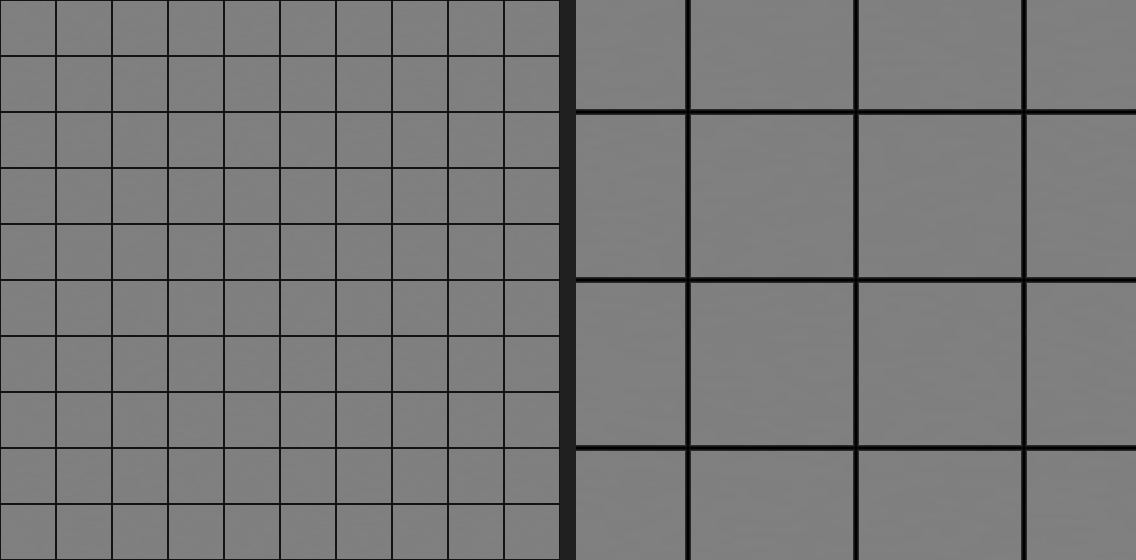
Left, the full canvas; right, a detail of the centre.
Reproduce this pattern procedurally as a WebGL 1 fragment shader.

```glsl
precision highp float;
// Ten by ten grid of grey tiles with faint horizontal grain and thin dark joints.

uniform vec2 u_resolution;

const float TILE_COUNT = 10.0;
const float JOINT_HALF_WIDTH = 0.00195;
const float JOINT_CORE = 0.0004;
const float JOINT_SLOPE = 153.6;
const float TILE_GREY = 0.5;
const float GRAIN_AMOUNT = 0.006;

float hash(vec2 p) {
  vec3 q = fract(vec3(p.xyx) * 0.1031);
  q += dot(q, q.yzx + 33.33);
  return fract((q.x + q.y) * q.z);
}

float valueNoise(vec2 p) {
  vec2 cell = floor(p);
  vec2 t = smoothstep(0.0, 1.0, fract(p));
  float low = mix(hash(cell), hash(cell + vec2(1.0, 0.0)), t.x);
  float high = mix(hash(cell + vec2(0.0, 1.0)), hash(cell + 1.0), t.x);
  return mix(low, high, t.y);
}

// Distance to the nearest grid line, in canvas units.
float gridDistance(vec2 p, float count) {
  vec2 d = abs(fract(p * count + 0.5) - 0.5) / count;
  return min(d.x, d.y);
}

// Black at the centre, lifting linearly towards the rim.
float jointShade(float d, float core, float slope) {
  return max(d - core, 0.0) * slope;
}

// Fine streaks that run across the tiles.
float tileShade(vec2 p, float grey, float grain) {
  return grey + grain * (valueNoise(p * vec2(90.0, 256.0)) - 0.5);
}

void main() {
  vec2 p = gl_FragCoord.xy / u_resolution;
  float d = gridDistance(p, TILE_COUNT);

  // Crisp rim between joint and tile.
  float soft = 0.12 / min(u_resolution.x, u_resolution.y);
  float tile = smoothstep(JOINT_HALF_WIDTH - soft, JOINT_HALF_WIDTH + soft, d);

  float joint = jointShade(d, JOINT_CORE, JOINT_SLOPE);
  float shade = mix(joint, tileShade(p, TILE_GREY, GRAIN_AMOUNT), tile);
  gl_FragColor = vec4(vec3(shade), 1.0);
}
```
